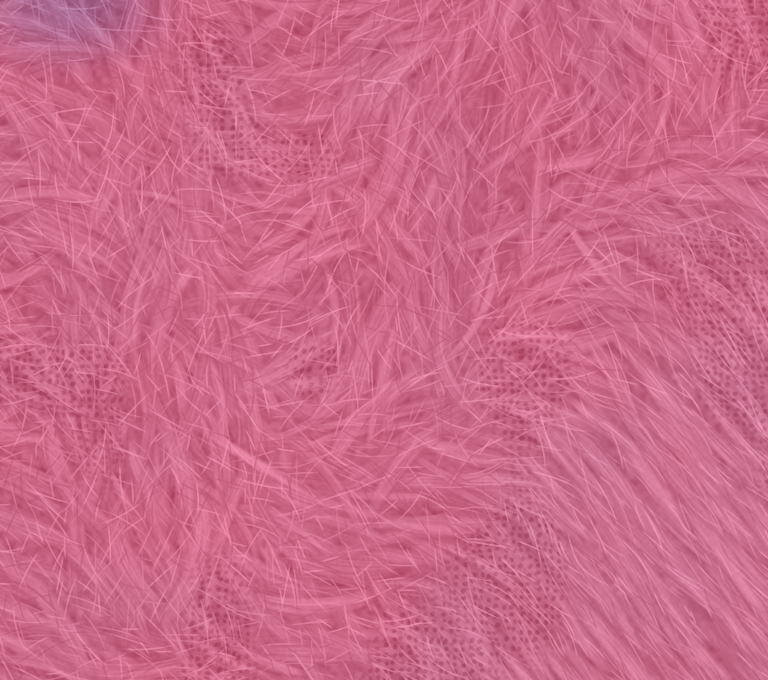
Give the GLSL for this texture, as a Shadertoy shader.

```glsl
// Long pink faux fur: curved, overlapping locks follow a noise-driven comb field,
// each lock striped by stretched fibre noise. Loose stray hairs lie on top, and
// small dark pits of the backing show through in sparse patches.

float hash(vec2 p) {
    return fract(sin(dot(p, vec2(127.1, 311.7))) * 43758.5453);
}

float noise(vec2 p) {
    vec2 i = floor(p), f = fract(p);
    f = f * f * (3.0 - 2.0 * f);
    return mix(mix(hash(i), hash(i + vec2(1, 0)), f.x),
               mix(hash(i + vec2(0, 1)), hash(i + vec2(1, 1)), f.x), f.y);
}

// The lower right is combed smooth; elsewhere the pile is tangled.
float combed(vec2 p) {
    return smoothstep(0.42, 0.72, p.x - 0.7 * p.y);
}

float combAngle(vec2 p) {
    float tangled = 0.5 + 4.2 * (noise(p * 2.7 + 3.4) - 0.5);
    return mix(tangled, -0.9, combed(p));
}

// Coordinates along (x) and across (y) a bent strand.
vec2 strandSpace(vec2 d, float angle, float bend) {
    float c = cos(angle), s = sin(angle);
    vec2 q = vec2(c * d.x + s * d.y, c * d.y - s * d.x);
    q.y -= bend * q.x * q.x;
    return q;
}

// Lays one layer of locks over the tone so far.
float addLocks(float tone, vec2 p, float layer) {
    float size = 0.088 - 0.008 * layer;
    vec2 home = floor(p / size);
    for (int j = -2; j <= 2; j++)
    for (int i = -2; i <= 2; i++) {
        vec2 cell = home + vec2(i, j);
        vec2 seed = cell + 37.0 * layer;
        vec2 root = (cell + vec2(hash(seed), hash(seed + 5.3))) * size;
        float calm = combed(root);
        float angle = combAngle(root) + (hash(seed + 9.1) - 0.5) * mix(1.3, 0.35, calm);
        float bend = (hash(seed + 2.7) - 0.5) * mix(6.5, 1.5, calm);
        float reach = size * mix(1.1, 1.85, hash(seed + 7.9));
        vec2 q = strandSpace(p - root, angle, bend);
        float along = abs(q.x) / reach;
        if (along >= 1.0) continue;

        float width = mix(0.008, 0.021, hash(seed + 4.4)) * (1.0 - 0.6 * along * along);
        float across = abs(q.y) / width;
        if (across > 1.8) continue;
        float ends = 1.0 - smoothstep(0.5, 1.0, along);

        // Soft contact shadow, then the fibres themselves.
        tone -= 0.09 * ends * (1.0 - smoothstep(0.8, 1.8, across));
        float lane = q.y / (1.0 - 0.35 * along * along);
        float strand = noise(vec2(lane * 360.0, q.x * 16.0) + 19.0 * hash(seed));
        float wisp = noise(vec2(lane * 130.0, q.x * 9.0) + 31.0 * hash(seed + 1.0));
        float cover = ends * (1.0 - smoothstep(0.5, 1.15, across + 0.7 * (wisp - 0.5)));
        float fibre = 0.42 + 0.045 * layer + 0.13 * (hash(seed + 6.2) - 0.5)
                    + 0.34 * (strand - 0.5) + 0.30 * (wisp - 0.5)
                    - 0.10 * smoothstep(0.4, 1.1, across);
        tone = mix(tone, fibre, cover * 0.85);
    }
    return tone;
}

// Scatters fine single hairs, mostly pale and glossy.
float addHairs(float tone, vec2 p, float layer) {
    float size = 0.027;
    vec2 home = floor(p / size);
    for (int j = -2; j <= 2; j++)
    for (int i = -2; i <= 2; i++) {
        vec2 cell = home + vec2(i, j);
        vec2 seed = cell + 53.0 * layer + 11.0;
        vec2 root = (cell + vec2(hash(seed), hash(seed + 3.1))) * size;
        float angle = combAngle(root) + (hash(seed + 8.2) - 0.5) * mix(2.4, 0.7, combed(root));
        vec2 q = strandSpace(p - root, angle, (hash(seed + 1.9) - 0.5) * 9.0);
        float reach = size * mix(0.5, 1.8, hash(seed + 6.6));
        float line = 1.0 - smoothstep(0.0003, 0.0021, abs(q.y));
        line *= 1.0 - smoothstep(0.4, 1.0, abs(q.x) / reach);
        float gloss = hash(seed + 4.7);
        float hairTone = gloss < 0.3 ? 0.17 : 0.6 + 0.5 * gloss * gloss;
        tone = mix(tone, hairTone, line * 0.55);
    }
    return tone;
}

// Round pits of the knitted backing.
float pits(vec2 p) {
    vec2 g = p * 85.0 + 0.8 * noise(p * 40.0);
    vec2 cell = floor(g);
    vec2 centre = 0.3 + 0.4 * vec2(hash(cell), hash(cell + 4.0));
    float dots = 1.0 - smoothstep(0.15, 0.42, length(fract(g) - centre));
    float patches = smoothstep(0.66, 0.82, noise(p * 6.5 + 8.0) + 0.12 * (p.x - 0.6));
    return dots * patches;
}

void mainImage(out vec4 fragColor, in vec2 fragCoord) {
    vec2 p = fragCoord / iResolution.y;

    // Deep pile, locks, pits and stray hairs, from the bottom up.
    float tone = 0.30 + 0.35 * (noise(p * 110.0) - 0.5);
    for (int k = 0; k < 3; k++) tone = addLocks(tone, p, float(k));
    tone -= 0.32 * pits(p);
    for (int k = 0; k < 2; k++) tone = addHairs(tone, p, float(k));
    tone += 0.10 * (noise(p * 230.0) - 0.5) + 0.10 * (noise(p * 5.0) - 0.5);

    // Pink ramp, dustier where combed, with a mauve shade in the top left corner.
    vec3 pink = mix(vec3(0.70, 0.295, 0.415), vec3(0.97, 0.605, 0.73), clamp(tone, -0.1, 1.25));
    float dust = 0.6 * combed(p) + 0.7 * (noise(p * 9.0 + 20.0) - 0.5);
    pink += dust * vec3(-0.02, 0.03, 0.03);
    float corner = 1.0 - smoothstep(0.02, 0.2, length((p - vec2(0.1, 1.0)) * vec2(1.0, 1.5)));
    pink = mix(pink, pink * vec3(0.78, 0.95, 1.05), corner * 0.8);
    fragColor = vec4(pink, 1.0);
}
```
